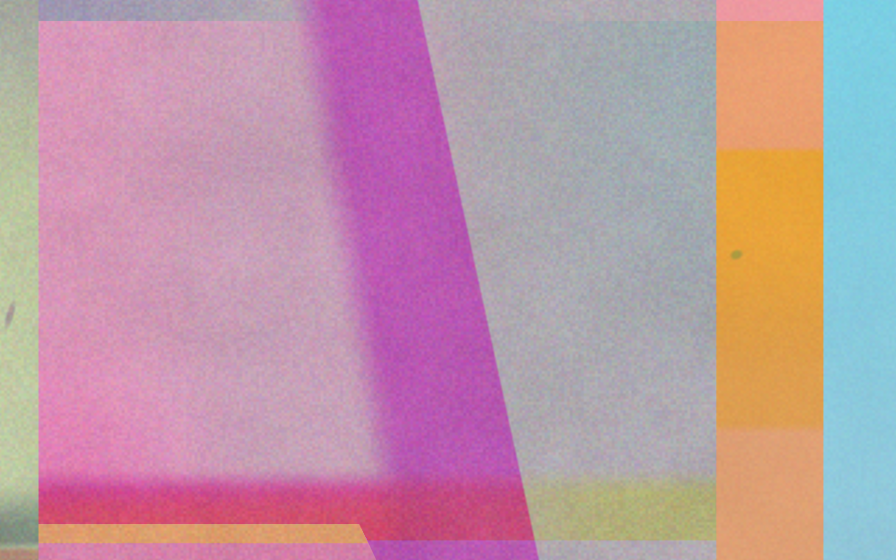
A Shadertoy shader for this background:

```glsl
// A faded, misregistered print: a pink-to-grey panel crossed by a slanted magenta
// band and a low red bar, flanked by a pale strip and orange and cyan columns.
// Soft gradients and hard edges are layered in canvas units, then grain is added.

// Layout, as fractions of the canvas (origin at the lower left)
const float PANEL_LEFT = 0.043;
const float PANEL_RIGHT = 0.7995;
const float CYAN_LEFT = 0.919;
const float TOP_EDGE = 0.9625;
const float BAR_TOP = 0.142;
const float BAR_BOTTOM = 0.064;
const float BAR_BOTTOM_RIGHT = 0.035;
const float BAND_BLUR = 0.026;
const float GRAIN_CELLS = 200.0;
const float GRAIN_AMOUNT = 0.085;
const float MOTTLE_AMOUNT = 0.07;

// Colours
const vec3 ROSE = vec3(0.85, 0.59, 0.72);
const vec3 MAUVE = vec3(0.77, 0.62, 0.71);
const vec3 HOT_PINK = vec3(0.88, 0.49, 0.70);
const vec3 WARM_GREY = vec3(0.69, 0.66, 0.69);
const vec3 COOL_GREY = vec3(0.61, 0.66, 0.68);
const vec3 MAGENTA = vec3(0.72, 0.33, 0.69);
const vec3 BAR_PURPLE = vec3(0.79, 0.26, 0.60);
const vec3 BAR_RED = vec3(0.82, 0.29, 0.41);
const vec3 OLIVE = vec3(0.69, 0.68, 0.45);
const vec3 PEACH = vec3(0.86, 0.61, 0.42);
const vec3 SLATE = vec3(0.57, 0.59, 0.68);
const vec3 AMBER = vec3(0.91, 0.64, 0.22);
const vec3 SALMON = vec3(0.91, 0.62, 0.44);
const vec3 CYAN_TOP = vec3(0.48, 0.81, 0.89);
const vec3 CYAN_LOW = vec3(0.57, 0.78, 0.85);

float hash(vec2 p) {
    vec3 q = fract(vec3(p.xyx) * 0.1031);
    q += dot(q, q.yzx + 33.33);
    return fract((q.x + q.y) * q.z);
}

float noise(vec2 p) {
    vec2 i = floor(p), f = fract(p);
    f = f * f * (3.0 - 2.0 * f);
    return mix(mix(hash(i), hash(i + vec2(1, 0)), f.x),
               mix(hash(i + vec2(0, 1)), hash(i + vec2(1, 1)), f.x), f.y);
}

float fbm(vec2 p) {
    float sum = 0.0, amp = 0.5;
    for (int i = 0; i < 4; i++) {
        sum += amp * noise(p);
        p = p * 2.1 + 7.3;
        amp *= 0.5;
    }
    return sum;
}

// Step across a centre with a chosen half width
float soft(float edge, float halfWidth, float x) {
    return smoothstep(edge - halfWidth, edge + halfWidth, x);
}

vec3 leftStrip(vec2 uv) {
    vec3 col = mix(vec3(0.74, 0.78, 0.63), vec3(0.63, 0.64, 0.61), soft(0.84, 0.2, uv.y));
    float shade = soft(0.1, 0.045, uv.y) - soft(0.025, 0.01, uv.y);
    col = mix(vec3(0.68, 0.55, 0.47), col, soft(0.02, 0.006, uv.y));
    return mix(col, vec3(0.40, 0.47, 0.45), soft(0.13, 0.04, 1.0 - uv.y - 0.74) * shade * 0.2
               + 0.9 * (1.0 - soft(0.1, 0.045, uv.y)) * soft(0.025, 0.01, uv.y));
}

vec3 panel(vec2 uv, float px) {
    float down = 1.0 - uv.y;
    // Ground: rose on the left, grey on the right
    vec3 left = mix(ROSE, MAUVE, smoothstep(0.04, 0.33, uv.x));
    float corner = length((uv - vec2(0.04, 0.13)) * vec2(1.6, 1.2));
    left = mix(HOT_PINK, left, smoothstep(0.0, 0.42, corner));
    float cool = smoothstep(0.48, 0.78, uv.x) * smoothstep(0.0, 0.9, uv.y);
    vec3 col = mix(left, mix(WARM_GREY, COOL_GREY, cool), soft(0.47, 0.1, uv.x));

    // Thin veil along the top
    vec3 veil = mix(SLATE, WARM_GREY, smoothstep(0.05, 0.4, uv.x));
    col = mix(col, veil, 0.85 * soft(TOP_EDGE, px, uv.y));

    // Slanted band: blurred left side, crisp right side
    float rightEdge = 0.466 + 0.1356 * down;
    float softLeft = soft(0.341 + 0.106 * down, BAND_BLUR, uv.x);
    float hardLeft = soft(0.401 + 0.29 * (BAR_BOTTOM - uv.y), px, uv.x);
    float inside = 1.0 - soft(rightEdge, px * 1.5, uv.x);
    float below = 1.0 - soft(BAR_BOTTOM, px, uv.y);
    float band = mix(softLeft, hardLeft, below) * inside;
    col = mix(col, MAGENTA, band * 0.97);

    // Low bar: red under the band, olive beyond it
    float barTop = 1.0 - soft(BAR_TOP, 0.028, uv.y);
    float floorY = mix(BAR_BOTTOM, BAR_BOTTOM_RIGHT, hardLeft);
    float bar = barTop * soft(floorY, px, uv.y);
    vec3 red = mix(BAR_RED, BAR_PURPLE, smoothstep(0.075, 0.15, uv.y));
    red = mix(red, vec3(0.74, 0.28, 0.48), softLeft * 0.7);
    vec3 olive = mix(WARM_GREY, OLIVE, smoothstep(0.54, 0.70, uv.x) * 0.5 + 0.5);
    col = mix(col, mix(olive, red, inside), bar * 0.94);

    // Peach sliver and pink foot under the bar
    float foot = below * (1.0 - hardLeft);
    vec3 sliver = mix(vec3(0.83, 0.50, 0.66), PEACH, soft(0.03, px, uv.y));
    return mix(col, sliver, foot);
}

vec3 orangeColumn(float y, float px) {
    vec3 col = mix(vec3(0.86, 0.61, 0.31), AMBER, smoothstep(0.25, 0.65, y));
    col = mix(vec3(0.87, 0.62, 0.45), col, soft(0.235, 0.012, y));
    col = mix(col, SALMON, soft(0.733, 0.008, y));
    return mix(col, vec3(0.93, 0.60, 0.63), soft(TOP_EDGE, px, y));
}

// Small slanted smudge, in height units
float smudge(vec2 p, vec2 centre, vec2 size) {
    vec2 d = p - centre;
    return 1.0 - smoothstep(0.4, 1.2, length(vec2(d.x - 0.25 * d.y, d.y) / size));
}

void mainImage(out vec4 fragColor, in vec2 fragCoord) {
    vec2 uv = fragCoord / iResolution.xy;
    vec2 p = fragCoord / iResolution.y;
    vec2 px = 0.7 / iResolution.xy;

    // Columns from left to right
    vec3 col = mix(leftStrip(uv), panel(uv, px.y), soft(PANEL_LEFT, px.x, uv.x));
    col = mix(col, orangeColumn(uv.y, px.y), soft(PANEL_RIGHT, px.x, uv.x));
    col = mix(col, mix(CYAN_LOW, CYAN_TOP, uv.y), soft(CYAN_LEFT, px.x, uv.x));

    // Stray ink marks
    col = mix(col, vec3(0.62, 0.60, 0.25), 0.8 * smudge(p, vec2(1.315, 0.545), vec2(0.012, 0.01)));
    col = mix(col, vec3(0.62, 0.52, 0.56), 0.7 * smudge(p, vec2(0.018, 0.437), vec2(0.008, 0.026)));

    // Mottle and coloured grain, calmer on the right-hand columns
    float calm = mix(1.0, 0.45, soft(PANEL_RIGHT, px.x, uv.x));
    vec2 g = p * GRAIN_CELLS;
    vec3 grain = vec3(noise(g), noise(g + 71.0), noise(g + 137.0)) - 0.5;
    col += calm * (GRAIN_AMOUNT * grain + MOTTLE_AMOUNT * (fbm(p * 7.0) - 0.47));
    fragColor = vec4(clamp(col, 0.0, 1.0), 1.0);
}
```
